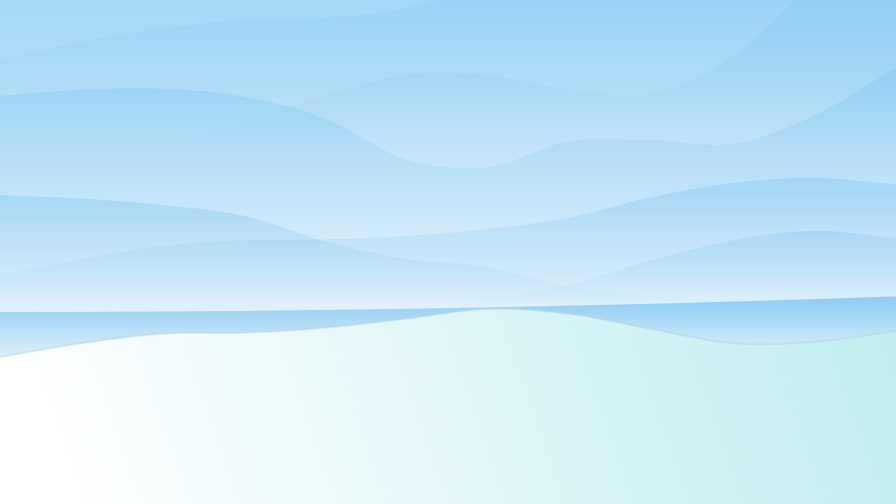
This background is drawn by a WebGL 2 fragment shader. Its source:

```glsl
#version 300 es
precision highp float;

uniform vec2 u_resolution;
out vec4 fragColor;

// Colours
const vec3 SKY_TOP = vec3(0.647, 0.843, 0.965);
const vec3 SKY_LOW = vec3(0.880, 0.945, 0.988);
const vec3 WAVE_TINT = vec3(0.550, 0.796, 0.945);
const vec3 SEA_TOP = vec3(0.575, 0.808, 0.949);
const vec3 SEA_LOW = vec3(0.870, 0.941, 0.988);
const vec3 SNOW_LEFT = vec3(1.0);
const vec3 SNOW_RIGHT = vec3(0.750, 0.930, 0.945);
const vec3 RIM_COLOR = vec3(0.700, 0.815, 0.925);

// Vertical ranges and strengths, in canvas heights
const float HORIZON = 0.385;
const float SEA_START = 0.405;
const float SEA_END = 0.290;
const float SNOW_SLANT = 0.2;
const float RIM_WIDTH = 0.0035;
const float RIM_STRENGTH = 0.55;

// Heights of each crest at evenly spaced knots, left to right
const int KNOTS = 12;
const float HIGH_LEFT[KNOTS] = float[](
  0.882, 0.917, 0.944, 0.961, 0.965, 0.984, 1.035, 1.10, 1.15, 1.2, 1.2, 1.2);
const float HIGH_RIGHT[KNOTS] = float[](
  0.653, 0.676, 0.713, 0.757, 0.810, 0.852, 0.850, 0.822, 0.815, 0.889, 1.042, 1.23);
const float MIDDLE[KNOTS] = float[](
  0.810, 0.822, 0.824, 0.808, 0.764, 0.683, 0.669, 0.720, 0.722, 0.715, 0.771, 0.866);
const float LOW_LEFT[KNOTS] = float[](
  0.613, 0.606, 0.593, 0.572, 0.521, 0.486, 0.470, 0.431, 0.412, 0.398, 0.384, 0.375);
const float LOW_RIGHT[KNOTS] = float[](
  0.454, 0.486, 0.512, 0.523, 0.525, 0.532, 0.546, 0.569, 0.609, 0.637, 0.647, 0.634);
const float FAR_RIGHT[KNOTS] = float[](
  0.360, 0.360, 0.365, 0.370, 0.380, 0.394, 0.407, 0.435, 0.484, 0.523, 0.542, 0.528);
const float SNOW[KNOTS] = float[](
  0.292, 0.319, 0.338, 0.340, 0.350, 0.368, 0.387, 0.377, 0.347, 0.319, 0.322, 0.343);

// Catmull-Rom curve through the knots, for x from 0 to 1
float crest(float knots[KNOTS], float x) {
  float s = clamp(x, 0.0, 1.0) * float(KNOTS - 1);
  int i = min(int(s), KNOTS - 2);
  float t = s - float(i);
  float b = knots[i];
  float c = knots[i + 1];
  float a = i > 0 ? knots[i - 1] : 2.0 * b - c;
  float d = i < KNOTS - 2 ? knots[i + 2] : 2.0 * c - b;
  return b + 0.5 * t * (c - a + t * (2.0 * a - 5.0 * b + 4.0 * c - d
    + t * (3.0 * (b - c) + d - a)));
}

// One-pixel soft coverage of the area below a crest
float below(float height, float y) {
  return clamp((height - y) * u_resolution.y + 0.5, 0.0, 1.0);
}

// Translucent wave that fades from its top level to its end level
vec3 addWave(vec3 color, float y, float height, float top, float end, float strength) {
  float fade = clamp((y - end) / (top - end), 0.0, 1.0);
  return mix(color, WAVE_TINT, below(height, y) * fade * strength);
}

void main() {
  vec2 uv = gl_FragCoord.xy / u_resolution;
  float x = uv.x;
  float y = uv.y;

  // Sky and its overlapping waves
  vec3 color = mix(SKY_LOW, SKY_TOP, clamp((y - HORIZON) / (1.0 - HORIZON), 0.0, 1.0));
  color = addWave(color, y, crest(HIGH_LEFT, x), 1.0, 0.745, 0.35);
  color = addWave(color, y, crest(HIGH_RIGHT, x), 1.0, 0.70, 0.45);
  color = addWave(color, y, crest(MIDDLE, x), 0.866, 0.537, 0.55);
  color = addWave(color, y, crest(LOW_LEFT, x), 0.613, 0.387, 0.5);
  color = addWave(color, y, crest(LOW_RIGHT, x), 0.647, 0.398, 0.5);
  color = addWave(color, y, crest(FAR_RIGHT, x), 0.542, 0.394, 0.4);

  // Sea with a gently rising horizon
  float seaHeight = 0.381 + 0.031 * x * x;
  vec3 sea = mix(SEA_TOP, SEA_LOW, clamp((SEA_START - y) / (SEA_START - SEA_END), 0.0, 1.0));
  color = mix(color, sea, below(seaHeight, y));

  // Snow hill with a thin shaded rim
  float snowHeight = crest(SNOW, x);
  float blend = clamp(x + SNOW_SLANT * (y - 0.2) - 0.03, 0.0, 1.0);
  vec3 snow = mix(SNOW_LEFT, SNOW_RIGHT, blend);
  float rim = 1.0 - smoothstep(0.0, RIM_WIDTH, abs(y - snowHeight));
  color = mix(color, snow, below(snowHeight, y));
  color = mix(color, RIM_COLOR, rim * RIM_STRENGTH);

  fragColor = vec4(color, 1.0);
}
```
